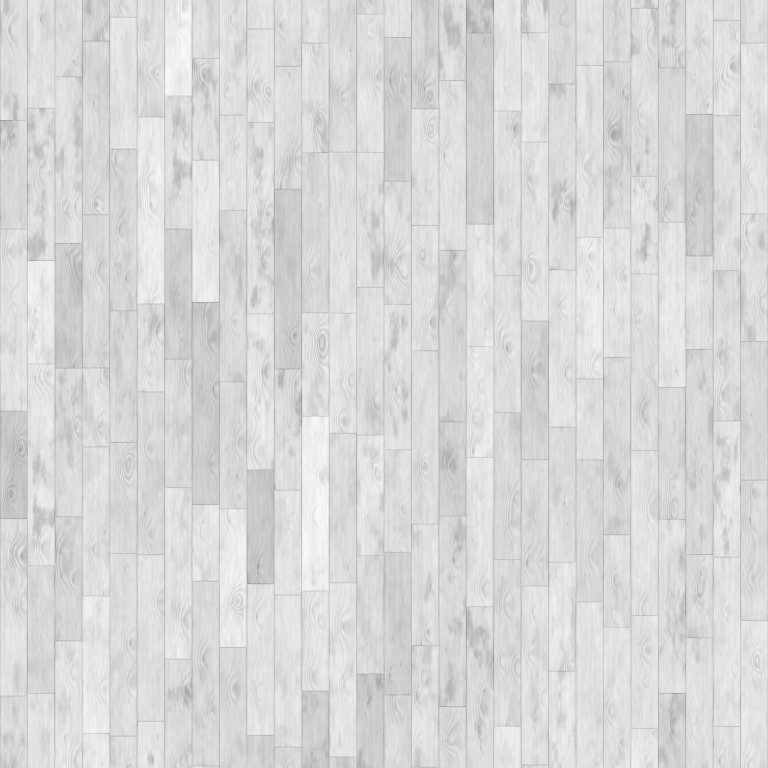
Give the GLSL for this texture, as a WebGL 1 fragment shader.

```glsl
precision highp float;
// Pale grey wooden floor: narrow upright planks with staggered joints, grain and knots.

uniform vec2 u_resolution;

const float COLUMNS = 28.0;
const float ROWS = 5.4;
const float JOINT_JITTER = 0.5;
const float SEAM_HALF_WIDTH = 0.0007;
const vec3 WOOD_TINT = vec3(1.0);

float hash(vec2 p) {
  return fract(sin(dot(p, vec2(127.1, 311.7))) * 43758.5);
}

float noise(vec2 p) {
  vec2 i = floor(p);
  vec2 f = fract(p);
  f = f * f * (3.0 - 2.0 * f);
  float low = mix(hash(i), hash(i + vec2(1.0, 0.0)), f.x);
  float high = mix(hash(i + vec2(0.0, 1.0)), hash(i + vec2(1.0, 1.0)), f.x);
  return mix(low, high, f.y);
}

float fbm(vec2 p) {
  float sum = 0.0;
  float weight = 0.5;
  for (int i = 0; i < 4; i++) {
    sum += weight * noise(p);
    p = p * 2.03 + 17.3;
    weight *= 0.5;
  }
  return sum / 0.9375;
}

// Height of a joint, in row units
float jointAt(float column, float row) {
  return row + JOINT_JITTER * hash(vec2(column, row) + 3.7);
}

// Antialiased thin line from the distance to its centre
float line(float dist, float halfWidth, float pixel) {
  float coverage = clamp(0.5 + (halfWidth - dist) / pixel, 0.0, 1.0);
  return min(coverage, 2.0 * halfWidth / pixel);
}

// Overall brightness of a plank, with a few very light and very dark ones
float plankTone(vec2 id) {
  float pick = hash(id + 11.3);
  float tone = 0.872 + 0.05 * (hash(id + 5.1) - 0.5);
  tone += 0.045 * smoothstep(0.86, 0.95, pick);
  return tone - 0.065 * (1.0 - smoothstep(0.06, 0.15, pick));
}

// Knots of one plank: x is the swelling of the grain, y the dark core
vec2 knots(vec2 pos, vec2 size, vec2 id) {
  vec2 result = vec2(0.0);
  for (int i = 0; i < 4; i++) {
    vec2 seed = id + float(i) * vec2(7.7, 13.1);
    vec2 centre = size * vec2(0.2 + 0.6 * hash(seed), hash(seed + 1.9));
    float radius = mix(0.002, 0.008, pow(hash(seed + 4.3), 2.0));
    float r = length((pos - centre) * vec2(1.0, 0.5)) / radius;
    result.x += exp(-0.45 * r * r) * smoothstep(0.001, 0.006, radius);
    result.y += (1.0 - smoothstep(0.0, 0.5, r)) * hash(seed + 8.2);
  }
  return result;
}

// Brightness change from clouds, fibres, growth rings and knots
float woodGrain(vec2 pos, vec2 size, vec2 id) {
  vec2 p = pos + vec2(hash(id), hash(id + 2.2));
  float stain = pow(hash(id + 6.4), 3.0);
  float clouds = fbm(p * vec2(62.0, 24.0)) - 0.5;
  float blotch = smoothstep(0.52, 0.8, fbm(p * vec2(85.0, 32.0) + 31.0));
  float streaks = noise(p * vec2(230.0, 16.0)) - 0.5;
  float fibres = noise(p * vec2(400.0, 120.0)) - 0.5;

  vec2 knot = knots(pos + 0.003 * clouds, size, id);
  float phase = pos.x * 1000.0 + 13.0 * knot.x + 6.0 * noise(p * vec2(60.0, 14.0));
  float rings = sin(phase) * (0.006 + 0.038 * min(knot.x, 1.0));

  float shade = 0.075 * clouds + 0.028 * streaks + 0.036 * fibres + rings;
  return shade - blotch * (0.035 + 0.12 * stain) - 0.025 * knot.x - 0.11 * knot.y;
}

void main() {
  vec2 uv = gl_FragCoord.xy / u_resolution;
  vec2 pixel = 1.0 / u_resolution;

  // Column and plank under this point
  float column = floor(uv.x * COLUMNS);
  float across = fract(uv.x * COLUMNS);
  float level = uv.y * ROWS + 9.0 * hash(vec2(column, 1.3));
  float row = floor(level);
  row -= 1.0 - step(jointAt(column, row), level);
  float bottom = jointAt(column, row);
  float top = jointAt(column, row + 1.0);
  vec2 id = vec2(column, row);

  // Position within the plank, in canvas units
  vec2 size = vec2(1.0 / COLUMNS, (top - bottom) / ROWS);
  vec2 pos = vec2(across / COLUMNS, (level - bottom) / ROWS);
  vec2 edge = min(pos, size - pos);

  float tone = plankTone(id) + woodGrain(pos, size, id);

  // Seams between the planks, with uneven wear
  float wear = 0.65 + 0.5 * noise(uv * vec2(COLUMNS, 24.0));
  float side = line(edge.x, SEAM_HALF_WIDTH, pixel.x);
  float joint = line(edge.y, SEAM_HALF_WIDTH, pixel.y);
  tone -= 0.14 * wear * max(side, 0.8 * joint);

  gl_FragColor = vec4(WOOD_TINT * clamp(tone, 0.0, 0.97), 1.0);
}
```
